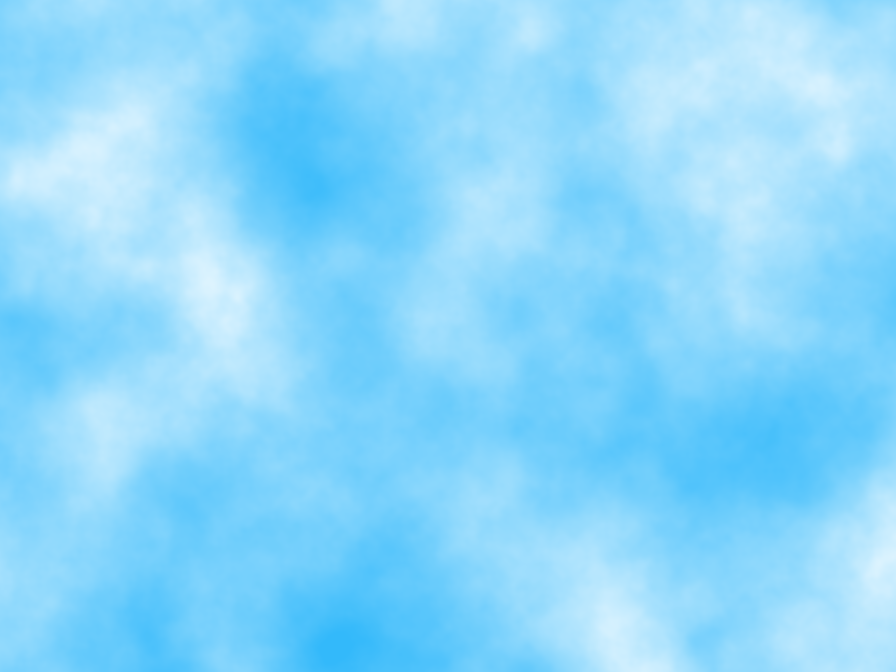
Give the GLSL for this texture, as a Shadertoy shader.

```glsl
// Soft white clouds drifting over a bright blue sky, from fractal value noise.

const vec3 SKY_BLUE = vec3(0.20, 0.725, 0.98);
const vec3 CLOUD_WHITE = vec3(1.0);
const float CELLS_PER_HEIGHT = 3.6;
const float MEAN_COVER = 0.35;
const float CONTRAST = 1.25;
const float PUFFINESS = 0.6;
const float GAIN = 0.52;
const int OCTAVES = 6;

float hash(vec2 p) {
    return fract(sin(dot(p, vec2(127.1, 311.7))) * 43758.5453);
}

mat2 rotation(float angle) {
    float c = cos(angle);
    float s = sin(angle);
    return mat2(c, s, -s, c);
}

// Smoothly interpolated lattice noise, 0 to 1
float valueNoise(vec2 p) {
    vec2 cell = floor(p);
    vec2 f = fract(p);
    vec2 blend = f * f * (3.0 - 2.0 * f);
    float bottom = mix(hash(cell), hash(cell + vec2(1.0, 0.0)), blend.x);
    float top = mix(hash(cell + vec2(0.0, 1.0)), hash(cell + vec2(1.0)), blend.x);
    return mix(bottom, top, blend.y);
}

// Octaves of halving size, each turned so that no lattice shows
float fractalNoise(vec2 p, int octaves, float gain) {
    mat2 turn = rotation(0.65);
    float sum = 0.0;
    float total = 0.0;
    float amplitude = 0.5;
    p = turn * p;
    for (int i = 0; i < octaves; i++) {
        sum += amplitude * valueNoise(p);
        total += amplitude;
        p = turn * p * 2.0 + vec2(17.3, 9.1);
        amplitude *= gain;
    }
    return sum / total;
}

// Cloud density around a mean cover, with bright cores favoured
float cloudCover(vec2 p, float meanCover, float contrast) {
    float density = fractalNoise(p, OCTAVES, GAIN) - 0.5;
    density += PUFFINESS * density * density;
    return clamp(meanCover + contrast * density, 0.0, 1.0);
}

void mainImage(out vec4 fragColor, in vec2 fragCoord) {
    vec2 uv = fragCoord / iResolution.y;
    float cover = cloudCover(uv * CELLS_PER_HEIGHT + vec2(3.4, 7.2), MEAN_COVER, CONTRAST);
    fragColor = vec4(mix(SKY_BLUE, CLOUD_WHITE, cover), 1.0);
}
```
